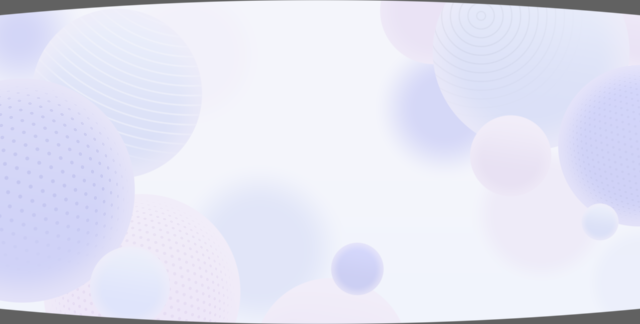
Give the GLSL for this background, as a Shadertoy shader.

```glsl
// Pale backdrop of floating pastel spheres, some blurred, some dotted or ringed,
// inside a dark frame with bowed top and bottom edges. Each sphere is a distance
// to a circle, shaded by rim and height, and layered from back to front.
#define ASPECT 1.97
#define FRAME_BOW 0.047
#define RING_GAP 0.027
#define STRIPE_GAP 0.030
#define RIM_GLOW 0.60

const vec3 PAPER = vec3(0.957, 0.961, 0.985);
const vec3 VIOLET = vec3(0.815, 0.825, 0.967);
const vec3 SKY = vec3(0.860, 0.880, 0.968);
const vec3 ICE = vec3(0.918, 0.935, 0.982);
const vec3 PINK = vec3(0.918, 0.892, 0.962);
const vec3 BLUSH = vec3(0.945, 0.929, 0.975);
const vec3 FRAME = vec3(0.38);

float pixelSize;

// Out-of-focus disc: blur is the half width of its soft edge.
void haze(inout vec3 col, vec2 p, vec2 center, float r, float blur, vec3 tint, float alpha) {
    float d = length(p - center) - r;
    col = mix(col, tint, alpha * (1.0 - smoothstep(-blur, blur, d)));
}

// Sharp sphere with a vertical gradient and a pale rim; returns its coverage.
float ball(inout vec3 col, vec2 p, vec2 center, float r, vec3 low, vec3 high) {
    vec2 q = (p - center) / r;
    float l = length(q);
    float cover = 1.0 - smoothstep(-pixelSize, pixelSize, (l - 1.0) * r);
    vec3 shade = mix(low, high, smoothstep(-0.5, 1.0, q.y + 0.15 * q.x));
    shade = mix(shade, BLUSH, RIM_GLOW * smoothstep(0.65, 1.05, l));
    col = mix(col, shade, cover);
    return cover;
}

// Staggered dots wrapped on a sphere; gap is measured in sphere radii.
float dots(vec2 p, vec2 center, float r, float gap, float size) {
    vec2 q = (p - center) / r;
    float l = clamp(length(q), 0.001, 0.999);
    q *= asin(l) / l;
    q = mat2(0.94, 0.34, -0.34, 0.94) * q / gap;
    q.x += 0.5 * mod(floor(q.y), 2.0);
    float d = length(fract(q) - 0.5);
    float soft = pixelSize / (r * gap);
    float fade = 1.0 - smoothstep(0.75, 0.98, l);
    return fade * (1.0 - smoothstep(size - soft, size + soft, d));
}

// Thin concentric lines around a point.
float rings(vec2 p, vec2 center, float gap, float width) {
    float d = abs(fract(length(p - center) / gap) - 0.5) * gap;
    return 1.0 - smoothstep(width - pixelSize, width + pixelSize, d);
}

void mainImage(out vec4 fragColor, in vec2 fragCoord) {
    vec2 uv = fragCoord / iResolution.xy;
    vec2 p = uv * vec2(ASPECT, 1.0);
    pixelSize = 1.0 / iResolution.y;
    vec3 col = mix(vec3(0.945, 0.957, 0.988), PAPER, smoothstep(0.0, 0.6, uv.y));

    // Blurred discs
    haze(col, p, vec2(0.06, 0.89), 0.12, 0.10, VIOLET, 0.9);
    haze(col, p, vec2(0.58, 0.83), 0.18, 0.06, BLUSH, 0.55);
    haze(col, p, vec2(0.80, 0.23), 0.20, 0.07, SKY, 0.75);
    haze(col, p, vec2(1.37, 0.665), 0.155, 0.07, VIOLET, 0.85);
    haze(col, p, vec2(1.667, 0.34), 0.18, 0.04, PINK, 0.55);
    haze(col, p, vec2(1.98, 0.13), 0.15, 0.03, SKY, 0.25);

    // Upper left: striped sphere
    vec2 c = vec2(0.36, 0.711);
    float cover = ball(col, p, c, 0.262, SKY, ICE);
    float inner = 1.0 - smoothstep(0.19, 0.262, length(p - c - vec2(0.02, 0.0)));
    float stripe = rings(p, vec2(0.59, 1.26), STRIPE_GAP, 0.0025);
    col = mix(col, PAPER, 0.55 * cover * stripe * mix(0.4, 1.0, inner) * smoothstep(0.46, 0.60, p.y));

    // Upper right: pink spheres behind a ringed one
    ball(col, p, vec2(1.335, 0.967), 0.165, PINK, PINK);
    ball(col, p, vec2(1.98, 0.91), 0.12, PINK, BLUSH);
    c = vec2(1.635, 0.84);
    cover = ball(col, p, c, 0.303, SKY, ICE);
    vec2 hub = vec2(1.481, 0.951);
    float reach = 1.0 - smoothstep(0.10, 0.36, length(p - hub));
    col -= 0.035 * cover * reach * rings(p, hub, RING_GAP, 0.002);

    // Right: violet dotted sphere
    c = vec2(1.967, 0.55);
    cover = ball(col, p, c, 0.249, VIOLET, VIOLET + 0.015);
    col -= 0.025 * cover * dots(p, c, 0.249, 0.085, 0.18);

    // Lower left: pink dotted sphere, then the large violet one
    c = vec2(0.437, 0.098);
    cover = ball(col, p, c, 0.303, PINK + 0.01, BLUSH);
    col -= vec3(0.03, 0.04, 0.02) * cover * dots(p, c, 0.303, 0.085, 0.20);
    c = vec2(0.069, 0.412);
    cover = ball(col, p, c, 0.346, VIOLET, VIOLET + vec3(0.04, 0.035, 0.005));
    float upper = smoothstep(0.12, 0.45, p.y);
    col -= vec3(0.06, 0.06, 0.03) * cover * upper * dots(p, c, 0.346, 0.115, 0.15);

    // Small spheres in front
    ball(col, p, vec2(0.40, 0.116), 0.123, SKY + 0.015, ICE);
    ball(col, p, vec2(1.02, -0.095), 0.237, PINK, BLUSH);
    ball(col, p, vec2(1.10, 0.170), 0.081, VIOLET - 0.015, VIOLET + 0.02);
    ball(col, p, vec2(1.572, 0.519), 0.125, PINK - 0.01, BLUSH);
    ball(col, p, vec2(1.847, 0.315), 0.057, SKY, ICE);

    // Bowed frame
    float side = 2.0 * uv.x - 1.0;
    float inside = min(uv.y, 1.0 - uv.y) - FRAME_BOW * side * side;
    col = mix(FRAME, col, smoothstep(-pixelSize, pixelSize, inside));
    fragColor = vec4(col, 1.0);
}
```
